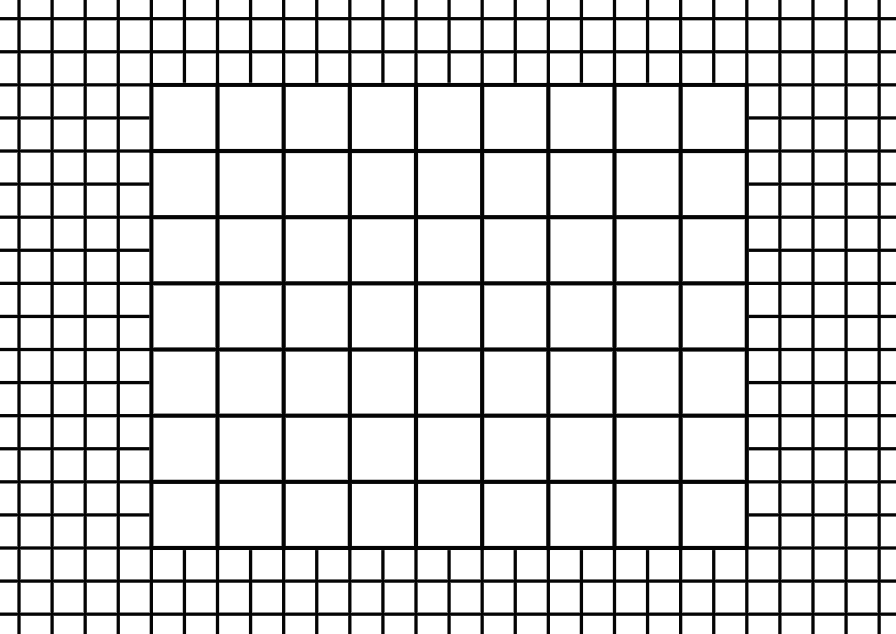
Give the GLSL for this pattern, as a WebGL 1 fragment shader.

```glsl
precision highp float;
// Draws a black line grid on white: a centred panel of large cells framed by half-size cells.

uniform vec2 u_resolution;

const vec3 PAPER = vec3(1.0);
const vec3 INK = vec3(0.015);

// Lengths are fractions of the canvas height.
const float CELL = 0.10436;
const float THICK_LINE = 0.0066;
const float THIN_LINE = 0.0052;
const vec2 PANEL_CENTRE = vec2(0.0017, 0.0009);
const vec2 PANEL_CELLS = vec2(9.0, 7.0);

// Antialiased ink coverage at a signed distance from an edge.
float coverage(float dist, float pixel) {
  return clamp(0.5 - dist / pixel, 0.0, 1.0);
}

// Distance to the nearest grid line, with one line through the origin.
float gridDistance(vec2 p, float spacing) {
  vec2 d = abs(fract(p / spacing + 0.5) - 0.5) * spacing;
  return min(d.x, d.y);
}

// Signed distance to a box centred on the origin.
float boxDistance(vec2 p, vec2 halfSize) {
  vec2 d = abs(p) - halfSize;
  return length(max(d, 0.0)) + min(max(d.x, d.y), 0.0);
}

void main() {
  float pixel = 1.0 / u_resolution.y;
  vec2 p = (gl_FragCoord.xy - 0.5 * u_resolution) * pixel - PANEL_CENTRE;
  vec2 halfPanel = 0.5 * CELL * PANEL_CELLS;

  // Both grids share the panel corner, so their lines join at the frame.
  vec2 fromCorner = p + halfPanel;
  float large = coverage(gridDistance(fromCorner, CELL) - 0.5 * THICK_LINE, pixel);
  float small = coverage(gridDistance(fromCorner, 0.5 * CELL) - 0.5 * THIN_LINE, pixel);

  // The large grid fills the panel out to the outer edge of its frame.
  float panel = coverage(boxDistance(p, halfPanel) - 0.5 * THICK_LINE, pixel);
  gl_FragColor = vec4(mix(PAPER, INK, mix(small, large, panel)), 1.0);
}
```
